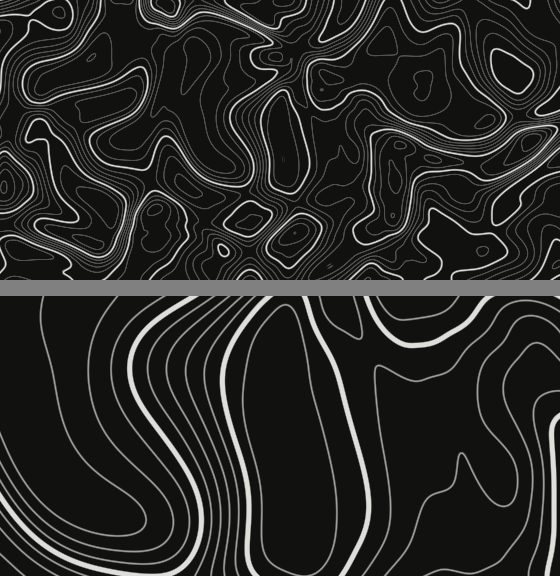
Top, the full canvas; bottom, a detail of the centre.
Reproduce this pattern procedurally as a WebGL 1 fragment shader.

```glsl
precision highp float;

uniform vec2 u_resolution;

#define BACKGROUND vec3(0.068, 0.068, 0.061)
#define INK vec3(0.87, 0.875, 0.855)
#define TERRAIN_SCALE 5.0
#define WARP_SCALE 3.0
#define WARP_AMOUNT 0.24
#define DETAIL 0.26
#define LEVELS 12.6
#define INDEX_EVERY 5.0
#define THIN_HALF_WIDTH 0.00105
#define THICK_HALF_WIDTH 0.0031
#define THIN_OPACITY 0.7
#define SOFTNESS 1.35

float hash(vec2 cell) {
  vec3 q = fract(cell.xyx * vec3(0.1031, 0.1030, 0.0973));
  q += dot(q, q.yzx + 33.33);
  return fract((q.x + q.y) * q.z);
}

// Value noise with quintic easing: flat summits, steep flanks
float noise(vec2 p) {
  vec2 cell = floor(p);
  vec2 f = p - cell;
  vec2 w = f * f * f * (f * (f * 6.0 - 15.0) + 10.0);
  float low = mix(hash(cell), hash(cell + vec2(1.0, 0.0)), w.x);
  float high = mix(hash(cell + vec2(0.0, 1.0)), hash(cell + 1.0), w.x);
  return mix(low, high, w.y);
}

vec2 turn(vec2 p) {
  return vec2(0.8 * p.x - 0.6 * p.y, 0.6 * p.x + 0.8 * p.y);
}

// Terrain height, measured in contour intervals
float height(vec2 p) {
  vec2 q = turn(p) * WARP_SCALE;
  vec2 warp = vec2(noise(q + 17.3), noise(q + 51.7)) - 0.5;
  vec2 r = turn(p + WARP_AMOUNT * warp) * TERRAIN_SCALE + 12.4;
  return LEVELS * (noise(r) + DETAIL * noise(turn(r) * 1.9 + 31.6));
}

// Steepness from central differences
float slope(vec2 p) {
  vec2 e = vec2(0.001, 0.0);
  vec2 rise = vec2(height(p + e.xy) - height(p - e.xy),
                   height(p + e.yx) - height(p - e.yx));
  return max(length(rise) / (2.0 * e.x), 0.001);
}

// Distance to the nearest contour whose level is a multiple of interval
float contourDistance(float h, float steepness, float interval) {
  return interval * abs(fract(h / interval - 0.5) - 0.5) / steepness;
}

// Share of a pixel-sized window that the line covers
float stroke(float d, float halfWidth) {
  float window = SOFTNESS / u_resolution.y;
  float upper = clamp(d + 0.5 * window, -halfWidth, halfWidth);
  float lower = clamp(d - 0.5 * window, -halfWidth, halfWidth);
  return (upper - lower) / window;
}

void main() {
  vec2 p = gl_FragCoord.xy / u_resolution.y;
  float h = height(p);
  float steepness = slope(p);

  // Faint lines at every level, bold lines at the index levels
  float thin = stroke(contourDistance(h, steepness, 1.0), THIN_HALF_WIDTH);
  float thick = stroke(contourDistance(h, steepness, INDEX_EVERY), THICK_HALF_WIDTH);
  float ink = max(thin * THIN_OPACITY, thick);

  gl_FragColor = vec4(mix(BACKGROUND, INK, ink), 1.0);
}
```
